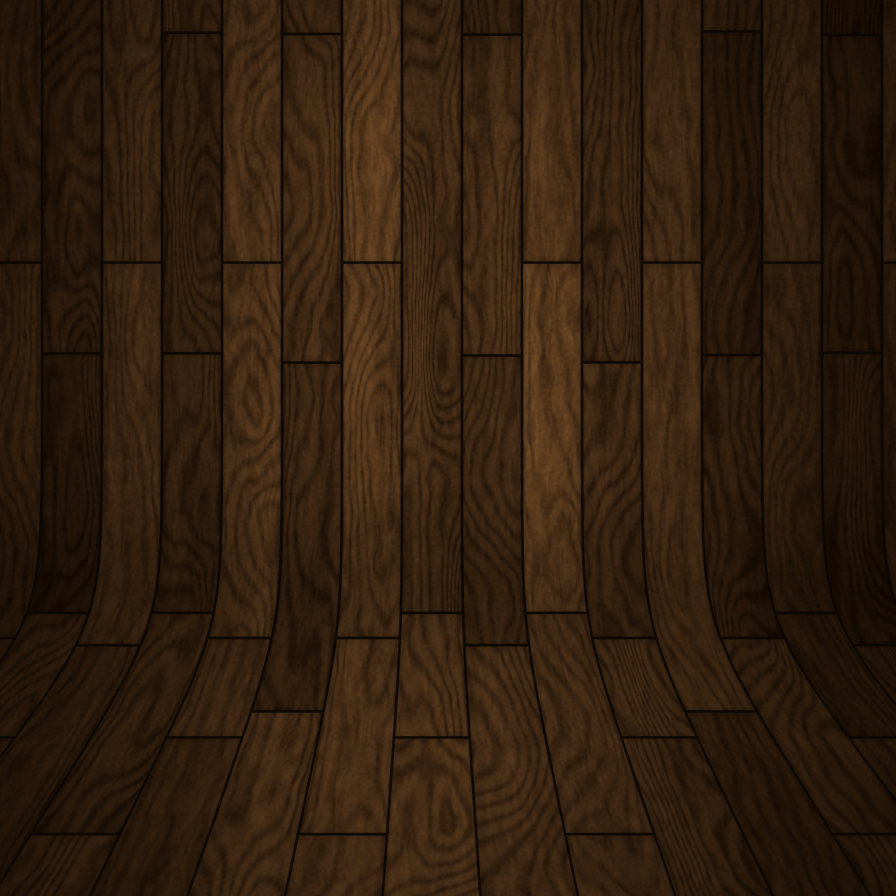
Give the GLSL for this background, as a WebGL 2 fragment shader.

```glsl
#version 300 es
// Dark wooden planks running down a wall and sweeping forward into a floor.
precision highp float;
uniform vec2 u_resolution;
out vec4 outColor;

const float TAU = 6.2831853;
// Layout
const float PLANK_WIDTH = 0.06696;
const float FIRST_SEAM = 0.0469;
const float VANISH_X = 0.483;      // planks fan out around this column
const float BEND_Y = 0.303;        // height where wall turns into floor
const float BEND_SOFTNESS = 0.036;
const float FAN_SLOPE = 2.07;
const float LONG_COLUMN = 6.0;     // this column has one unbroken wall plank
const float SEAM_HALF_WIDTH = 0.0011;
const float NO_JOINT = -1.0;
// Light and colour
const vec3 SHADE = vec3(0.11, 0.06, 0.02);
const vec3 GLOW = vec3(0.38, 0.25, 0.13);
const vec3 SEAM_COLOR = vec3(0.035, 0.02, 0.008);
const vec2 LIGHT_CENTER = vec2(0.48, 0.64);
const vec2 LIGHT_FALLOFF = vec2(6.0, 1.0);
const float LIGHT_MIN = 0.09;
const float LIGHT_MAX = 0.29;

float hash(vec2 p) {
  return fract(sin(dot(p, vec2(127.1, 311.7))) * 43758.5453);
}

float noise(vec2 p) {
  vec2 i = floor(p), f = fract(p);
  f = f * f * (3.0 - 2.0 * f);
  return mix(mix(hash(i), hash(i + vec2(1, 0)), f.x),
             mix(hash(i + vec2(0, 1)), hash(i + vec2(1, 1)), f.x), f.y);
}

// Sideways magnification: 1 on the wall, growing linearly along the floor
float fanScale(float y) {
  return 1.0 + FAN_SLOPE * BEND_SOFTNESS * log(1.0 + exp((BEND_Y - y) / BEND_SOFTNESS));
}

// 1 for columns of pale planks, 0 for dark ones
float paleColumn(float column) {
  return mod(column + step(LONG_COLUMN + 0.5, column), 2.0);
}

// Heights of the end joints of a column, from top to bottom
vec4 jointHeights(float column) {
  float odd = mod(column, 2.0);
  float phase = mod(column, 3.0);
  bool pale = paleColumn(column) > 0.5;
  float top = (pale || phase < 0.5) ? NO_JOINT : 0.958 + 0.008 * hash(vec2(column, 3.0));
  float wall = pale ? 0.707 : 0.594 + 0.018 * hash(vec2(column, 8.0));
  if (column == LONG_COLUMN) wall = NO_JOINT;
  float foot = phase == 1.0 ? mix(0.206, 0.280, odd) : mix(0.316, 0.288, odd);
  float ground = phase == 1.0 ? NO_JOINT : (phase < 0.5 ? 0.177 : 0.069);
  return vec4(top, wall, foot, ground);
}

// Growth rings cut lengthwise, with fine pores; result is centred near 0
float woodGrain(vec2 q, vec2 plank, float figure) {
  vec2 shift = 40.0 * vec2(hash(plank + 2.3), hash(plank + 5.9));
  float warp = noise(vec2(q.x * 1.7, q.y * 7.0) + shift);
  float wobble = noise(vec2(q.x * 5.0, q.y * 32.0) + shift);
  float rings = q.x * 4.0 + warp * mix(3.5, 8.0, figure) + wobble * 0.5;
  float line = pow(0.5 + 0.5 * sin(TAU * rings), 2.0);
  float pores = noise(vec2(q.x * 24.0 + wobble * 3.0, q.y * 65.0) + shift);
  float streak = noise(vec2(q.x * 4.0, q.y * 5.0) + shift.yx);
  return mix(0.18, 0.34, figure) * (0.38 - line)
       + 0.26 * (pores - 0.5) + 0.24 * (streak - 0.5);
}

void main() {
  vec2 p = gl_FragCoord.xy / u_resolution;
  float pixel = 1.0 / min(u_resolution.x, u_resolution.y);

  // Unfold the bend to find the plank column
  float scale = fanScale(p.y);
  float across = (VANISH_X + (p.x - VANISH_X) / scale - FIRST_SEAM) / PLANK_WIDTH;
  float column = floor(across);
  float u = fract(across);

  // Find the plank within the column and the nearest joint
  vec4 joints = jointHeights(column);
  float row = 0.0, jointDist = 1.0;
  for (int k = 0; k < 4; k++) {
    row += step(p.y, joints[k]);
    jointDist = min(jointDist, abs(p.y - joints[k]));
  }
  vec2 plank = vec2(column, row);
  float seamDist = min(u, 1.0 - u) * PLANK_WIDTH * scale;

  // Tone and figure of this plank
  float pale = paleColumn(column);
  float onFloor = step(p.y, joints.z);
  float tone = mix(mix(0.85, 1.14, pale), 1.02, onFloor);
  tone *= 0.91 + 0.18 * hash(plank + 11.0);
  float figure = clamp(0.85 - 0.6 * pale + 0.4 * (hash(plank + 7.0) - 0.3), 0.0, 1.0);
  float grain = woodGrain(vec2(u, p.y), plank, figure);
  grain += 0.16 * (noise(p * 330.0) - 0.5);

  // Soft spotlight, with shade in the bend
  vec2 d = p - LIGHT_CENTER;
  float light = mix(LIGHT_MIN, LIGHT_MAX, exp(-dot(d * d, LIGHT_FALLOFF)));
  float bend = (p.y - 0.34) / 0.09;
  light *= 1.0 - 0.17 * exp(-bend * bend);
  light *= 1.0 - 0.12 * smoothstep(0.85, 1.0, p.y);
  float value = light * tone * (1.0 + grain);
  vec3 color = max(mix(SHADE, GLOW, (value - SHADE.r) / (GLOW.r - SHADE.r)), 0.0);

  // Worn edges and dark gaps
  float edge = min(seamDist, jointDist);
  color *= 1.0 - 0.25 * exp(-edge / 0.003);
  float gap = 1.0 - smoothstep(SEAM_HALF_WIDTH - 0.5 * pixel, SEAM_HALF_WIDTH + pixel, edge);
  color = mix(color, min(color, SEAM_COLOR), 0.9 * gap);
  outColor = vec4(color, 1.0);
}
```
